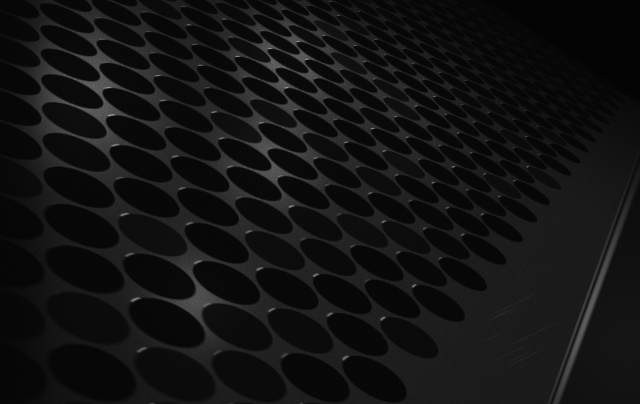
Reproduce this pattern procedurally as a Shadertoy shader.

```glsl
// Dark perforated metal sheet in perspective, with soft highlights and a polished side trim.

float hash(vec2 p) {
    vec3 q = fract(vec3(p.xyx) * 0.1031);
    q += dot(q, q.yzx + 33.33);
    return fract((q.x + q.y) * q.z);
}

float glow(vec2 p, vec2 center, float radius) {
    vec2 d = (p - center) / radius;
    return exp(-dot(d, d));
}

// Offset from the nearest hole centre on a staggered lattice, scaled to a unit circle.
vec2 nearestHole(vec2 q, out vec2 id) {
    vec2 size = vec2(0.565, 0.815);
    vec2 even = 2.0 * round(q * 0.5);
    vec2 odd = 2.0 * round((q - 1.0) * 0.5) + 1.0;
    vec2 a = (q - even) / size, b = (q - odd) / size;
    bool useEven = dot(a, a) < dot(b, b);
    id = useEven ? even : odd;
    return useEven ? a : b;
}

float sheetLight(vec2 p) {
    float light = 0.1 + 0.05 * glow(p, vec2(0.6, 0.5), 0.5);
    light += 0.25 * glow(p, vec2(0.2, 0.77), 0.17);
    light += 0.19 * glow(p, vec2(0.67, 0.6), 0.11);
    light += 0.19 * glow(p, vec2(0.48, 0.26), 0.1);
    light += 0.24 * glow(p, vec2(0.71, 0.86), 0.12);
    light += 0.08 * glow(p, vec2(0.98, 0.8), 0.2);
    light *= 0.35 + 0.65 * smoothstep(-0.03, 0.2, p.x);
    light *= 1.0 - 0.3 * glow(p, vec2(0.1, 0.0), 0.35);
    return light * (1.0 - 0.85 * smoothstep(1.15, 1.75, dot(p, vec2(0.5, 1.0))));
}

// Faint slanted scratches on the plain border.
float scratches(vec2 p, float px) {
    float sum = 0.0;
    for (float i = 0.0; i < 9.0; i++) {
        vec2 start = vec2(1.16 + 0.12 * hash(vec2(i, 3.0)), 0.08 + 0.14 * hash(vec2(i, 8.0)));
        vec2 d = p - start;
        float len = 0.05 + 0.1 * hash(vec2(i, 5.0));
        float line = 1.0 - smoothstep(0.0, 0.001 + px, abs(d.y - 0.48 * d.x));
        sum += line * smoothstep(0.0, 0.03, d.x) * (1.0 - smoothstep(len - 0.03, len, d.x));
    }
    return sum;
}

void mainImage(out vec4 fragColor, in vec2 fragCoord) {
    vec2 p = fragCoord / iResolution.y;
    float px = 1.0 / iResolution.y;

    // Undo the perspective, then rotate into the lattice axes.
    mat3 lattice = mat3(0.2191, 0.0, 0.0594, 0.0042, 0.1402, 0.0606, 0.2202, 0.214, 1.0);
    vec3 plane = inverse(lattice) * vec3(p, 1.0);
    vec2 uv = plane.xy / plane.z;
    float depth = 1.0 / plane.z;
    vec2 id;
    vec2 local = nearestHole(vec2(uv.x + uv.y, uv.x - uv.y), id);
    float r = length(local);

    // Lens blur grows both in the distance and up close.
    float blur = 0.04 + 0.2 * smoothstep(1.9, 3.4, depth) + 0.08 * (1.0 - smoothstep(0.85, 1.25, depth));
    float soft = max(blur, fwidth(r));
    float perforated = step(id.y, 5.5);
    float hole = perforated * (1.0 - smoothstep(1.0 - soft, 1.0 + soft, r));

    // Metal surface and dark hole interiors.
    float light = sheetLight(p);
    float grain = hash(floor(p * 486.0)) - 0.5;
    float metal = light * (1.0 + 0.1 * grain);
    float inside = 0.022 + light * (0.05 + 0.2 * pow(hash(id + 40.0), 6.0));
    float shade = mix(metal, inside, hole);

    // Lit rim and a small glint on the upper left tip of each hole.
    float focus = 1.0 - smoothstep(1.9, 2.9, depth);
    vec2 dir = local / max(r, 0.001);
    float rim = exp(-pow((r - 1.02) / 0.04, 2.0)) * perforated * focus;
    float tip = smoothstep(0.97, 0.998, dot(dir, normalize(vec2(0.08, -1.0))));
    float glint = tip * (0.1 + 0.3 * hash(id + 7.0)) * smoothstep(0.1, 0.3, p.x);
    shade += rim * (light * 0.12 * smoothstep(-0.2, 1.0, dir.x) + glint);

    shade += 0.03 * scratches(p, px);

    // Shadow beyond the far corner of the sheet.
    float corner = p.y - 0.743 + 0.687 * (p.x - 1.58);
    shade *= 1.0 - 0.6 * smoothstep(-0.01, 0.015, corner);

    // Polished trim and the dark panel beside it.
    float trim = (p.x - 1.368 - 0.36 * p.y) * 0.94;
    float edge = px + 0.002;
    float panel = 0.045 + 0.035 * glow(p, vec2(1.55, 0.15), 0.25);
    shade = mix(shade, panel, smoothstep(-edge, edge, trim + 0.008));
    float sheen = 0.06 + 0.3 * glow(p, vec2(1.45, 0.22), 0.26);
    float band = smoothstep(-edge, edge, trim) * (1.0 - smoothstep(0.008, 0.02, trim));
    float hairline = 1.0 - smoothstep(0.001, 0.001 + edge, abs(trim + 0.009));
    shade += sheen * (0.8 * band + 0.4 * hairline) * (1.0 - smoothstep(0.45, 0.75, p.y));

    shade = max(shade + 0.006 * grain, 0.014);
    fragColor = vec4(vec3(shade), 1.0);
}
```
